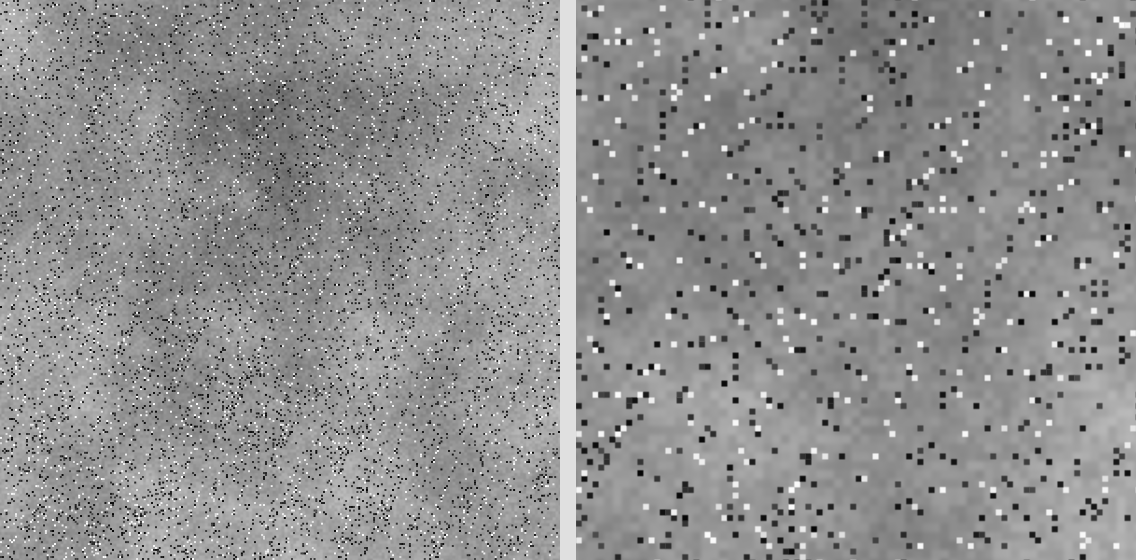
Left: the whole. Right: its middle third, enlarged.
Reproduce this texture procedurally as a WebGL 2 fragment shader.

```glsl
#version 300 es
precision highp float;
// Soft grey clouds strewn with fine black and white specks.

uniform vec2 u_resolution;
out vec4 fragColor;

float hash(vec2 p) {
    return fract(sin(dot(p, vec2(127.1, 311.7))) * 43758.5453);
}

float valueNoise(vec2 p) {
    vec2 cell = floor(p);
    vec2 f = fract(p);
    f = f * f * f * (f * (f * 6.0 - 15.0) + 10.0);
    float low = mix(hash(cell), hash(cell + vec2(1.0, 0.0)), f.x);
    float high = mix(hash(cell + vec2(0.0, 1.0)), hash(cell + vec2(1.0, 1.0)), f.x);
    return mix(low, high, f.y);
}

float fbm(vec2 p) {
    float sum = 0.0;
    float amplitude = 0.5;
    for (int octave = 0; octave < 5; octave++) {
        sum += amplitude * valueNoise(p);
        p = mat2(0.8, 0.6, -0.6, 0.8) * p * 2.03 + 17.3;
        amplitude *= 0.6;
    }
    return sum / 1.153;
}

// Cloudy ground, darkest in a broad plume falling from the top
float cloudTone(vec2 uv) {
    vec2 warped = uv + 0.15 * (vec2(fbm(uv * 5.0 + 3.0), fbm(uv * 5.0 + 41.0)) - 0.5);
    vec2 fromPlume = (warped - vec2(0.46, 0.82)) / vec2(0.4, 0.58);
    float plume = exp(-1.4 * dot(fromPlume, fromPlume));
    float clouds = fbm(uv * 7.5 + 8.0) - 0.5;
    float grain = valueNoise(uv * 190.0) - 0.5;
    return 0.63 - 0.125 * plume + 0.28 * clouds + 0.09 * grain;
}

// Specks sit on a fine grid; their soft edges reach into neighbouring cells
float addSpecks(float tone, vec2 uv) {
    vec2 grid = uv * 300.0;
    for (int y = -1; y <= 1; y++) {
        for (int x = -1; x <= 1; x++) {
            vec2 cell = floor(grid) + vec2(x, y);
            vec2 reach = 1.0 - smoothstep(0.32, 0.74, abs(grid - cell - 0.5));
            float cover = reach.x * reach.y;
            float density = 0.6 + 0.8 * valueNoise(cell * 0.08 + 5.0);
            float chance = hash(cell + 0.37);
            float shade = hash(cell + 71.9);
            if (chance < 0.068 * density) {
                tone = mix(tone, mix(0.02, 0.3, shade), cover);
            } else if (chance > 1.0 - 0.042 * density) {
                tone = mix(tone, mix(0.86, 1.0, shade), cover);
            }
        }
    }
    return tone;
}

void main() {
    vec2 uv = gl_FragCoord.xy / u_resolution.y;
    float tone = addSpecks(cloudTone(uv), uv);
    fragColor = vec4(vec3(clamp(tone, 0.0, 1.0)), 1.0);
}
```
